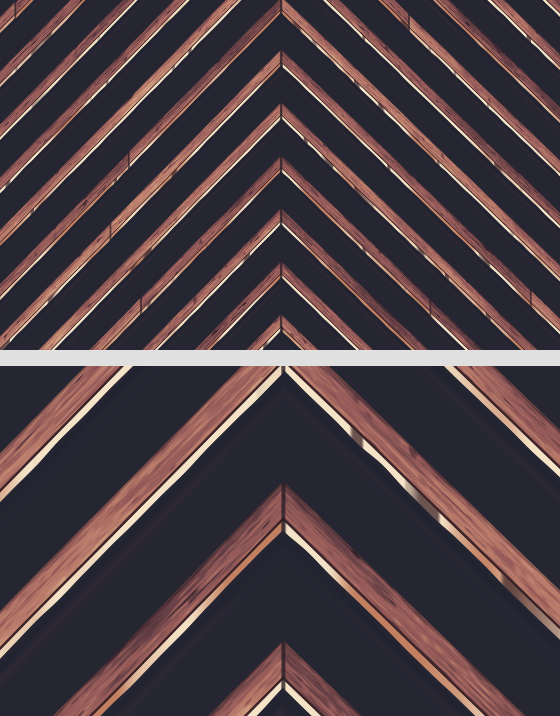
Top, the full canvas; bottom, a detail of the centre.
Write a Shadertoy shader that draws this pattern.

```glsl
float hash(vec2 p) {
    return fract(sin(dot(p, vec2(127.1, 311.7))) * 43758.5453);
}

float noise(vec2 p) {
    vec2 i = floor(p), f = fract(p);
    f = f * f * (3.0 - 2.0 * f);
    return mix(mix(hash(i), hash(i + vec2(1, 0)), f.x),
               mix(hash(i + vec2(0, 1)), hash(i + vec2(1, 1)), f.x), f.y);
}

// Dark walnut to pale pine
vec3 woodRamp(float t) {
    vec3 c = mix(vec3(0.25, 0.16, 0.19), vec3(0.40, 0.25, 0.27), smoothstep(0.0, 0.25, t));
    c = mix(c, vec3(0.59, 0.36, 0.35), smoothstep(0.25, 0.50, t));
    c = mix(c, vec3(0.73, 0.49, 0.42), smoothstep(0.50, 0.75, t));
    return mix(c, vec3(0.84, 0.67, 0.53), smoothstep(0.75, 1.0, t));
}

// Soft-edged interval
float band(float x, float lo, float hi, float aa) {
    return smoothstep(lo - aa, lo + aa, x) - smoothstep(hi - aa, hi + aa, x);
}

void mainImage(out vec4 fragColor, in vec2 fragCoord) {
    vec2 p = fragCoord / iResolution.y;
    float px = 1.0 / iResolution.y;
    float x = p.x - 0.502 * iResolution.x / iResolution.y;
    float side = step(0.0, x);
    float along = abs(x) * 1.41;

    // Chevron rows, counted downward from the top apex
    float slope = mix(1.02, 0.965, side);
    float u = (1.0 - p.y - slope * abs(x) + 0.0104) / 0.1512;
    float row = floor(u + 0.1);
    float q = u - row;
    float aa = 0.75 * px / 0.1512;
    vec2 arm = vec2(row, side * 17.0 + 3.0);

    // Some arms are spliced from two boards, slightly out of line
    float splice = 0.35 + 0.9 * hash(arm + 5.3);
    float spliced = step(0.4, hash(arm + 9.1));
    float beyond = spliced * step(splice, along);
    q += beyond * (hash(arm + 2.7) - 0.5) * 0.05;
    q += (noise(vec2(along * 9.0, row * 7.0 + side * 31.0)) - 0.5) * 0.012;

    // Board tone, slow staining, fine grain and knots
    vec2 seed = arm * 13.7 + beyond * 5.0;
    float tone = 0.34 + 0.34 * hash(arm + beyond * 0.37) + 0.07 * (1.0 - side);
    tone += 0.34 * (noise(vec2(along * 5.0, q * 3.0) + seed) - 0.5);
    tone += 0.34 * (noise(vec2(along * 22.0, q * 48.0) + seed) - 0.5);
    tone += 0.20 * (noise(vec2(along * 110.0, q * 95.0) + seed) - 0.5);
    tone -= 0.35 * smoothstep(0.80, 0.95, noise(vec2(along * 40.0, q * 24.0) + seed * 1.9));
    tone += 0.9 * (q - 0.11);
    vec3 wood = woodRamp(clamp(tone, 0.0, 1.0));

    // Night backdrop with a faint reflection under each arm
    vec3 col = vec3(0.145, 0.148, 0.198);
    float glow = noise(vec2(along * 6.0, row * 5.0 + side * 11.0));
    col += vec3(0.035, 0.008, 0.004) * glow * band(q, 0.41, 0.47, 0.03);
    col -= 0.012 * band(q, 0.33, 0.39, 0.03);

    // Face, shadow groove and lit lower edge
    vec3 groove = vec3(0.24, 0.14, 0.16);
    float chip = noise(vec2(along * 30.0, row * 9.0 + side * 23.0));
    float lit = noise(vec2(along * 7.0, row * 3.0 + side * 41.0));
    vec3 edge = mix(vec3(0.76, 0.50, 0.38), vec3(0.96, 0.89, 0.78),
                    smoothstep(0.15, 0.6, lit + 0.25 * (chip - 0.5)));
    edge = mix(edge, groove, 0.75 * smoothstep(0.82, 0.95, chip));
    vec3 beam = mix(groove, wood, band(q, -0.05, 0.225, aa));
    beam = mix(beam, edge, band(q, 0.247, 0.35, aa));
    beam *= 1.0 - 0.22 * band(q, -0.02, 0.018, aa);

    // Mitre at the apex and cut at the splice
    float mitre = 1.0 - smoothstep(0.0012, 0.0012 + 1.5 * px, abs(x));
    float cut = spliced * (1.0 - smoothstep(0.0015, 0.0015 + 1.5 * px, abs(along - splice)));
    beam = mix(beam, vec3(0.16, 0.12, 0.15), max(0.8 * mitre, 0.7 * cut));

    float lower = 0.305 + 0.018 * (chip - 0.5);
    col = mix(col, beam, band(q, 0.0, lower, aa));
    fragColor = vec4(col, 1.0);
}
```
